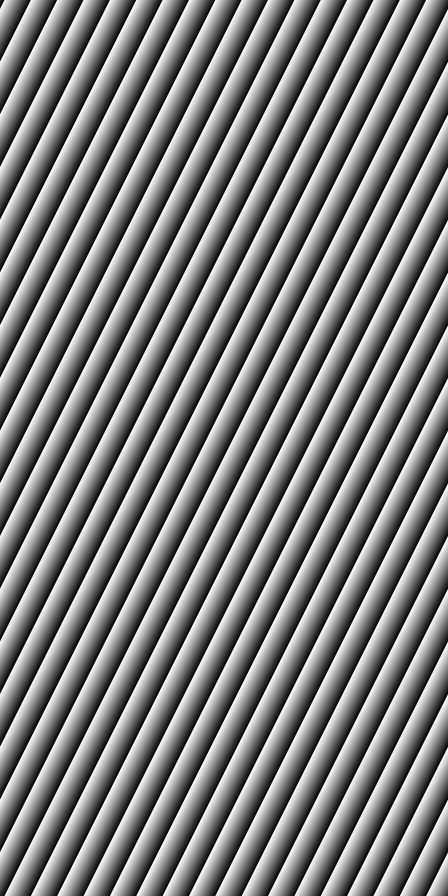
Give the GLSL for this pattern, as a Shadertoy shader.

```glsl
// Seventeen slanted bands across and down, each shaded from white at its
// left edge to black at its right. A sawtooth of the canvas diagonal makes
// the ramp, and a one-pixel blend smooths the hard step between bands.

// Falling ramp from 1 to 0 over each unit of phase, smoothed over its step.
float fallingSawtooth(float phase, float pixelWidth) {
    float fromStep = fract(phase + 0.5) - 0.5;
    float coverage = clamp(fromStep / pixelWidth + 0.5, 0.0, 1.0);
    return clamp(coverage - fromStep, 0.0, 1.0);
}

void mainImage(out vec4 fragColor, in vec2 fragCoord) {
    vec2 uv = fragCoord / iResolution.xy;
    float bandCount = 17.0;

    // Phase is constant along the diagonal, so the bands tile both ways.
    float phase = bandCount * (uv.x - uv.y) - 0.17;
    float pixelWidth = bandCount * length(1.0 / iResolution.xy);

    float shade = fallingSawtooth(phase, pixelWidth);
    fragColor = vec4(vec3(shade), 1.0);
}
```
